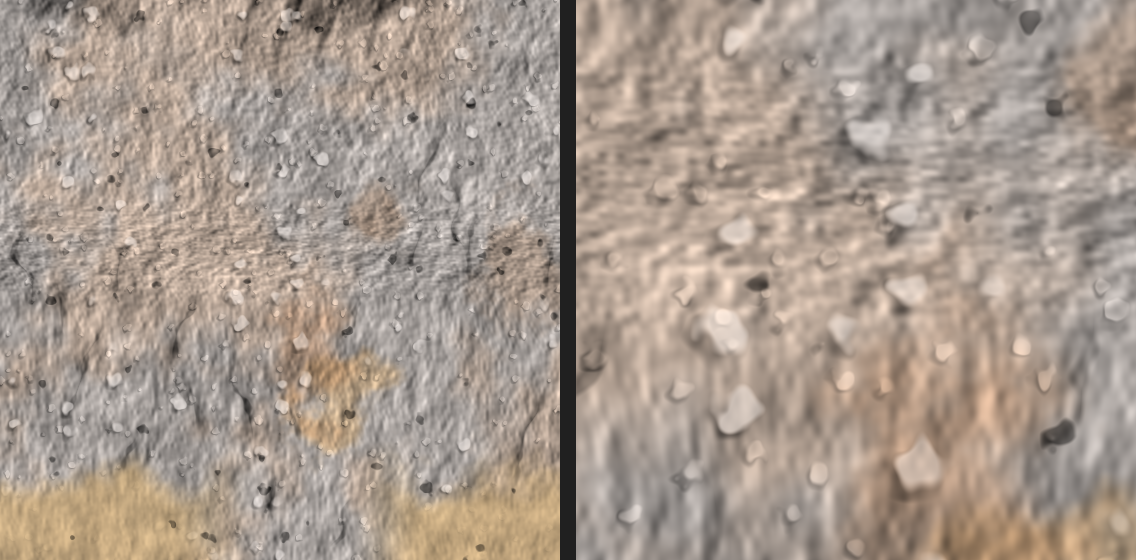
Left, the full canvas; right, a detail of the centre.
Give the GLSL for this texture, as a Shadertoy shader.

```glsl
// Weathered grey-beige rock face with tool ripples, cracks, pebbles and ochre clay.

float hash(vec2 p) {
    vec3 q = fract(p.xyx * vec3(0.1031, 0.1030, 0.0973));
    q += dot(q, q.yzx + 33.33);
    return fract((q.x + q.y) * q.z);
}

float noise(vec2 p) {
    vec2 i = floor(p), f = fract(p);
    f = f * f * (3.0 - 2.0 * f);
    return mix(mix(hash(i), hash(i + vec2(1, 0)), f.x),
               mix(hash(i + vec2(0, 1)), hash(i + vec2(1, 1)), f.x), f.y);
}

float fbm(vec2 p) {
    float sum = 0.0, weight = 0.53;
    for (int i = 0; i < 4; i++) {
        sum += weight * noise(p);
        p = mat2(1.6, 1.2, -1.2, 1.6) * p + 7.3;
        weight *= 0.5;
    }
    return sum;
}

// Soft ragged patch
float blob(vec2 p, vec2 center, vec2 size) {
    float d = length((p - center) / size) + 1.4 * (fbm(p * 18.0) - 0.5);
    return 1.0 - smoothstep(0.45, 1.1, d);
}

// Rough surface, stretched downwards in the lower part
float surface(vec2 p) {
    vec2 q = p * vec2(1.15, mix(0.62, 0.85, smoothstep(0.45, 0.65, p.y)));
    q.x += 0.012 * noise(p * 11.0);
    return 0.48 * noise(q * 44.0) + 0.32 * noise(q * 88.0 + 5.0)
         + 0.2 * noise(q * 165.0 + 9.0);
}

// Rows of short upright ridges
float ripples(vec2 p) {
    float row = (p.y + 0.035 * noise(p * 5.0) - 0.02 * p.x) / 0.072;
    float id = floor(row), f = fract(row);
    float phase = p.x / 0.027 + 5.0 * hash(vec2(id, 3)) + 1.6 * noise(p * vec2(9, 14) + id)
                + 0.8 * (f - 0.5) * (hash(vec2(id, 8)) - 0.3);
    float band = smoothstep(0.0, 0.25, f) * (1.0 - smoothstep(0.75, 1.0, f));
    float zone = smoothstep(0.54, 0.62, p.y) * (1.0 - smoothstep(0.85, 0.92, p.y));
    return sin(6.2832 * phase) * band * zone * smoothstep(0.28, 0.6, noise(p * 6.0 + 2.0));
}

// Wandering, mostly upright cracks
float cracks(vec2 p) {
    float dark = 0.0;
    for (float i = 0.0; i < 18.0; i++) {
        vec2 start = vec2((i + hash(vec2(i, 1))) / 18.0, 0.62 * hash(vec2(i, 2)));
        float t = (p.y - start.y) / mix(0.07, 0.24, hash(vec2(i, 4)));
        float bend = mix(-0.2, 0.45, hash(vec2(i, 5))) * (p.y - start.y)
                   + 0.03 * (noise(vec2(p.y * 22.0, i)) - 0.5);
        float d = abs(p.x - start.x - bend) + 0.009 * (noise(p * 70.0) - 0.4);
        float ends = smoothstep(0.0, 0.2, t) * (1.0 - smoothstep(0.5, 1.0, t));
        float core = 1.0 - smoothstep(0.001, 0.007, d);
        float halo = 1.0 - smoothstep(0.0, 0.022, d);
        dark = max(dark, ends * (0.65 * core + 0.35 * halo));
    }
    return dark;
}

// Scattered lumps: x is the lump, y its shadow at the lower left
vec2 lumps(vec2 p, float scale, float share) {
    vec2 g = p * scale, result = vec2(0);
    float ragged = 0.35 * (noise(g * 3.5) - 0.5);
    for (int j = -1; j <= 1; j++)
    for (int i = -1; i <= 1; i++) {
        vec2 cell = floor(g) + vec2(i, j);
        if (hash(cell + scale) > share) continue;
        vec2 d = g - cell - 0.2 - 0.6 * vec2(hash(cell + 17.0), hash(cell + 41.0));
        float r = mix(0.14, 0.36, hash(cell + 63.0));
        float lump = 1.0 - smoothstep(r - 0.12, r + 0.06, length(d) + ragged);
        float shadow = 1.0 - smoothstep(r - 0.1, r + 0.14, length(d + vec2(0.12, 0.13)) + ragged);
        result = max(result, vec2(lump, shadow * (1.0 - lump)));
    }
    return result;
}

void mainImage(out vec4 fragColor, in vec2 fragCoord) {
    vec2 p = fragCoord / iResolution.xy;
    float broad = fbm(p * 4.0 + 3.0);

    // Grey stone, beige crust, ochre clay
    float beige = smoothstep(0.38, 0.62, broad + 0.12 * (noise(p * 30.0) - 0.5));
    vec3 color = mix(vec3(0.645, 0.622, 0.608), vec3(0.70, 0.628, 0.572), beige);
    float sides = 1.0 - smoothstep(0.3, 0.46, p.x) + smoothstep(0.62, 0.76, p.x);
    float clay = sides * (1.0 - smoothstep(0.11, 0.19, p.y + 0.16 * (fbm(p * 9.0) - 0.5)));
    color = mix(color, vec3(0.77, 0.655, 0.485), 0.9 * clay);
    color = mix(color, vec3(0.79, 0.67, 0.52), 0.75 * blob(p, vec2(0.61, 0.28), vec2(0.09, 0.1)));
    float rust = blob(p, vec2(0.68, 0.61), vec2(0.06, 0.07))
               + blob(p, vec2(0.93, 0.52), vec2(0.08, 0.14))
               + blob(p, vec2(0.56, 0.36), vec2(0.07, 0.13));
    color *= mix(vec3(1), vec3(0.97, 0.87, 0.78), 0.7 * min(rust, 1.0));

    // Side-lit relief
    vec2 slope = vec2(0.0026, -0.0016);
    float grain = surface(p + slope) - surface(p - slope);
    float shade = grain * mix(1.0, 0.4, clay) + 0.4 * (fbm(p * 26.0) - 0.5);
    shade += 0.25 * (fbm(p * 8.0 + 20.0) - 0.5) * (1.0 - clay);
    shade += 0.095 * ripples(p);

    // Pebbles, pits and cracks
    vec2 pebble = lumps(p, 27.0, 0.16) * smoothstep(0.35, 0.6, noise(p * 7.0 + 30.0));
    vec2 chip = lumps(p + 0.3, 52.0, 0.12);
    vec2 pit = lumps(p + 0.6, 38.0, 0.045);
    shade += (0.24 * pebble.x - 0.3 * pebble.y + 0.16 * chip.x - 0.2 * chip.y) * (1.0 - 0.8 * clay);
    shade -= 0.42 * pit.x + 0.4 * cracks(p) * (1.0 - 0.5 * clay);

    // Slanted grooves under dark overhangs at the top
    float groove = abs(fract((p.x - 0.35 * p.y + 0.02 * noise(p * 14.0)) * 13.0) - 0.5) / 13.0;
    float grooveZone = smoothstep(0.86, 0.93, p.y) * smoothstep(0.36, 0.42, p.x)
                     * (1.0 - smoothstep(0.72, 0.78, p.x));
    shade -= 0.3 * grooveZone * (1.0 - smoothstep(0.001, 0.011, groove));
    float overhang = max(blob(p, vec2(0.62, 1.01), vec2(0.16, 0.08)),
                         blob(p, vec2(0.16, 1.0), vec2(0.16, 0.07)));
    shade -= 0.32 * overhang;

    color *= 1.0 + shade;
    color = mix(color, vec3(0.84, 0.82, 0.81), 0.45 * pebble.x * (1.0 - clay));
    fragColor = vec4(clamp(color, 0.0, 1.0), 1.0);
}
```
